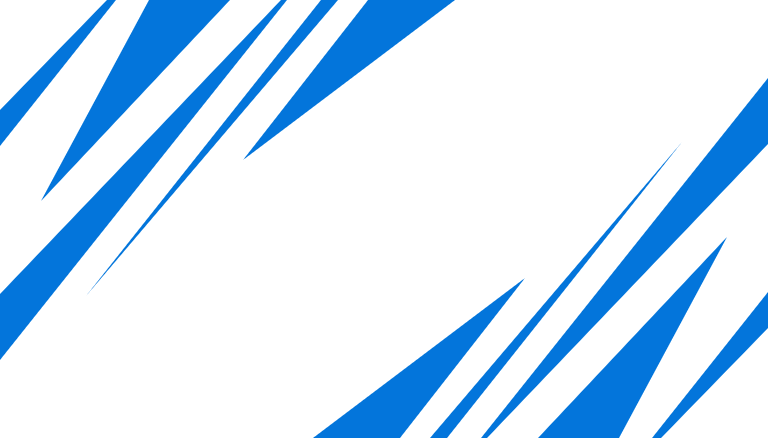
Write a Shadertoy shader that draws this background.

```glsl
const vec3 PAPER = vec3(1.0);
const vec3 BLUE = vec3(0.01, 0.46, 0.86);
const float EDGE_SOFTNESS = 1.0; // width of the smoothed edge, in pixels

// Wedges in units of canvas height from the centre: tip x, tip y, and
// direction (1 opens upward, -1 opens downward)
const int WEDGE_COUNT = 5;
const vec3 TIPS[WEDGE_COUNT] = vec3[](
    vec3(-0.5205, 0.6151, -1.0),
    vec3(-0.7831, 0.0411, 1.0),
    vec3(-0.1527, 0.5863, -1.0),
    vec3(-0.6804, -0.1758, 1.0),
    vec3(-0.3219, 0.1347, 1.0)
);
// Horizontal run per unit of height for the steep and the shallow edge
const vec2 RUNS[WEDGE_COUNT] = vec2[](
    vec2(0.7945, 0.9730),
    vec2(0.5373, 0.9403),
    vec2(0.7972, 0.9558),
    vec2(0.7939, 0.8514),
    vec2(0.7813, 1.3250)
);

// Signed distance to a line through the origin, positive on its right
float lineDistance(vec2 p, float run) {
    return (p.x - run * p.y) / sqrt(1.0 + run * run);
}

// Coverage of the area between two edges that meet at the tip
float wedgeCoverage(vec2 p, vec3 tip, vec2 runs, float edgeWidth) {
    vec2 local = (p - tip.xy) * tip.z;
    float steep = clamp(0.5 + lineDistance(local, runs.x) / edgeWidth, 0.0, 1.0);
    float shallow = clamp(0.5 - lineDistance(local, runs.y) / edgeWidth, 0.0, 1.0);
    return max(steep + shallow - 1.0, 0.0);
}

void mainImage(out vec4 fragColor, in vec2 fragCoord) {
    vec2 p = (fragCoord - 0.5 * iResolution.xy) / iResolution.y;
    float edgeWidth = EDGE_SOFTNESS / iResolution.y;

    // Half-turn symmetry: fold the lower right onto the upper left
    if (p.y < p.x) p = -p;

    float ink = 0.0;
    for (int i = 0; i < WEDGE_COUNT; i++) {
        ink = max(ink, wedgeCoverage(p, TIPS[i], RUNS[i], edgeWidth));
    }

    fragColor = vec4(mix(PAPER, BLUE, ink), 1.0);
}
```
